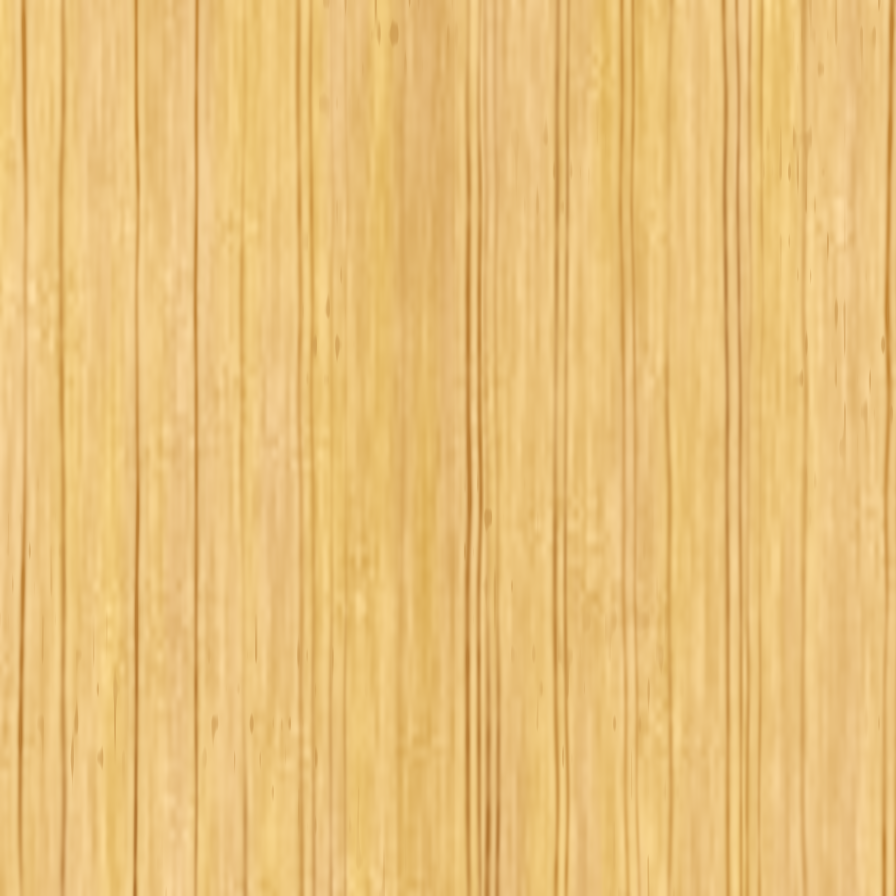
Reproduce this texture procedurally as a WebGL 1 fragment shader.

```glsl
precision highp float;
uniform vec2 u_resolution;

// Pale softwood veneer with upright grain and a faint board joint at the middle.
// Stretched value noise gives the fibres; a loop scatters thin, drifting amber
// growth lines, some of them doubled, and small mottled patches add roughness.

float hash(vec2 p) {
  vec3 q = fract(vec3(p.xyx) * 0.1031);
  q += dot(q, q.yzx + 33.33);
  return fract((q.x + q.y) * q.z);
}

float noise(vec2 p) {
  vec2 i = floor(p);
  vec2 f = fract(p);
  f = f * f * (3.0 - 2.0 * f);
  float low = mix(hash(i), hash(i + vec2(1.0, 0.0)), f.x);
  float high = mix(hash(i + vec2(0.0, 1.0)), hash(i + vec2(1.0, 1.0)), f.x);
  return mix(low, high, f.y);
}

// Noise centred on zero
float grain(vec2 p) {
  return noise(p) - 0.5;
}

// Soft-edged upright stroke of the given half width
float stroke(float d, float halfWidth) {
  d /= halfWidth;
  return exp(-d * d);
}

// Fine fibres, broader bands and local mottling, as a signed tone
float fibreTone(vec2 uv) {
  float tone = 0.46 * grain(uv * vec2(105.0, 3.0));
  tone += 0.52 * grain(uv * vec2(190.0, 16.0) + 17.0);
  tone += 0.26 * grain(uv * vec2(24.0, 1.5) + 41.0);
  tone += 0.14 * grain(uv * vec2(7.0, 3.0) + 63.0);
  tone += 0.18 * grain(uv * vec2(150.0, 70.0) + 29.0);
  float patchy = smoothstep(0.60, 0.90, noise(uv * vec2(15.0, 12.0) + 80.0));
  tone += 0.60 * patchy * grain(uv * vec2(140.0, 75.0) + 5.0);
  return tone;
}

// x: dark line coverage, y: pale rim coverage
vec2 growthLines(vec2 uv) {
  vec2 cover = vec2(0.0);
  for (int i = 0; i < 17; i++) {
    float id = float(i);
    float seed = hash(vec2(id, 7.3));
    float center = (id + 0.15 + 0.7 * seed) / 17.0;
    float drift = 0.006 * grain(vec2(uv.y * 1.6, id * 9.0));
    drift += 0.003 * grain(vec2(uv.y * 9.0, id * 5.0 + 3.0));
    drift += 0.018 * (hash(vec2(id, 2.1)) - 0.5) * (uv.y - 0.5) * uv.x;
    float d = uv.x - center - drift;
    float width = mix(0.0022, 0.0034, hash(vec2(id, 4.7)));

    // Each line fades and returns along its length
    float fade = smoothstep(0.18, 0.58, noise(vec2(id * 3.7, uv.y * 3.0 + seed * 20.0)));
    float worn = 0.72 + 0.38 * noise(vec2(id * 11.0, uv.y * 34.0));
    float strength = mix(0.42, 1.1, hash(vec2(id, 9.9)));
    strength *= worn * mix(0.35, 1.0, fade);

    float gap = mix(0.011, 0.017, hash(vec2(id, 5.5)));
    float twin = step(0.45, hash(vec2(id, 3.3))) * 0.85;
    float dark = stroke(d, width) + twin * stroke(d - gap, width * 0.85);
    float rim = stroke(d + 0.007, 0.0035) + stroke(d - 0.007, 0.0035);
    cover = max(cover, strength * vec2(dark, rim));
  }
  return cover;
}

void main() {
  vec2 uv = gl_FragCoord.xy / u_resolution;

  // Base wood, with the left board shading towards the joint
  float tone = fibreTone(uv) + 0.04;
  float rightBoard = smoothstep(0.506, 0.509, uv.x);
  tone -= 0.24 * smoothstep(0.38, 0.50, uv.x) * (1.0 - rightBoard);
  vec3 color = vec3(0.921, 0.764, 0.480) + tone * vec3(0.10, 0.14, 0.19);

  // Yellow and rosy streaks
  float tint = grain(uv * vec2(40.0, 2.2) + 120.0);
  color += tint * vec3(0.010, 0.018, -0.070);
  float rose = smoothstep(0.75, 0.98, noise(uv * vec2(42.0, 3.0) + 150.0));
  color = mix(color, vec3(0.92, 0.75, 0.52), 0.45 * rose);

  // Growth lines with their pale rims
  vec2 lines = growthLines(uv);
  color = mix(color, vec3(0.96, 0.84, 0.59), 0.45 * min(lines.y, 1.0));
  vec3 amber = mix(vec3(0.66, 0.43, 0.18), vec3(0.77, 0.53, 0.20),
                   noise(uv * vec2(16.0, 1.5) + 200.0));
  color = mix(color, amber, 0.95 * min(lines.x, 1.0));

  // Short thin flecks
  float fleck = smoothstep(0.78, 0.96, noise(uv * vec2(210.0, 26.0) + 230.0));
  fleck *= smoothstep(0.50, 0.80, noise(uv * vec2(11.0, 5.0) + 260.0));
  color = mix(color, vec3(0.77, 0.56, 0.27), 0.55 * fleck);

  gl_FragColor = vec4(clamp(color, 0.0, 1.0), 1.0);
}
```
